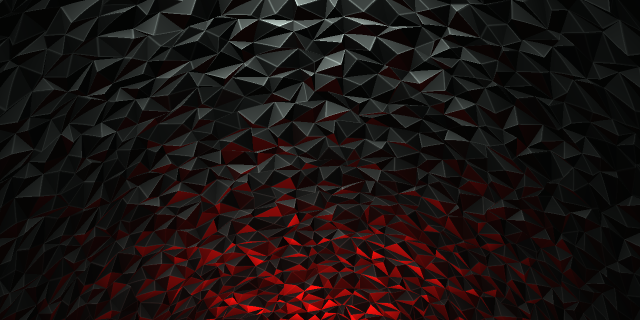
Reproduce this background procedurally as a Shadertoy shader.

```glsl
// A dome of dark, sharp facets: pale light grazes it from above, red light from below.
// Jittered cells laid along arcs are split into four-sided peaks; the highest facet
// at each point is kept, and its slope decides which of the two lights it receives.

#define ARC_CENTER vec2(1.0, -0.9)
#define ARC_SQUEEZE 1.25
#define CELLS vec2(16.0, 31.0)
#define JITTER 0.76
#define RELIEF 1.0
#define STEEL_LIGHT 1.3
#define RED_LIGHT 1.0
#define RIM_WIDTH 0.07

const vec3 STEEL = vec3(0.92, 1.0, 0.97);
const vec3 RED = vec3(0.88, 0.045, 0.035);
const vec3 SHADOW = vec3(0.010, 0.014, 0.012);

vec3 hash3(vec2 cell) {
    uvec2 k = uvec2(ivec2(cell) + 4096);
    uint h = k.x * 1597u + k.y * 51749u;
    h = (h ^ (h >> 15)) * 73856093u;
    h = (h ^ (h >> 13)) * 83492791u;
    h ^= h >> 16;
    return vec3(h & 1023u, (h >> 10) & 1023u, (h >> 20) & 1023u) / 1023.0;
}

float cross2(vec2 a, vec2 b) { return a.x * b.y - a.y * b.x; }

float gradientDot(vec2 cell, vec2 f, vec2 corner) {
    float angle = 6.2832 * hash3(cell + corner).x;
    return dot(vec2(cos(angle), sin(angle)), f - corner);
}

float gradientNoise(vec2 p) {
    vec2 i = floor(p), f = fract(p);
    vec2 s = f * f * f * (f * (f * 6.0 - 15.0) + 10.0);
    float low = mix(gradientDot(i, f, vec2(0, 0)), gradientDot(i, f, vec2(1, 0)), s.x);
    float high = mix(gradientDot(i, f, vec2(0, 1)), gradientDot(i, f, vec2(1, 1)), s.x);
    return mix(low, high, s.y);
}

// Shared mesh corner: position in cells, height in z
vec3 cornerPoint(vec2 cell) {
    vec3 h = hash3(cell);
    return vec3(cell + JITTER * (h.xy - 0.5), 0.75 * h.z);
}

// Raised middle of a cell
vec3 peakPoint(vec2 cell) {
    vec3 h = hash3(cell + 517.0);
    return vec3(cell + 0.5 + 0.65 * (h.xy - 0.5), 0.65 + 0.6 * h.z);
}

// Finds the top facet: slope, height, rim closeness and random values
void findFacet(vec2 p, out vec2 slope, out float height, out float rim, out vec3 rnd) {
    slope = vec2(0.0);
    height = -1.0;
    rim = 0.0;
    rnd = vec3(0.5);
    vec2 base = floor(p);
    for (int n = 0; n < 9; n++) {
        vec2 cell = base + vec2(n % 3, n / 3) - 1.0;
        vec3 peak = peakPoint(cell);
        vec2 side = vec2(0.0);
        for (int k = 0; k < 4; k++) {
            // Walk the corners counterclockwise
            vec2 next = k == 0 ? vec2(1, 0) : k == 1 ? vec2(1, 1) : k == 2 ? vec2(0, 1) : vec2(0);
            vec3 e0 = cornerPoint(cell + side) - peak;
            vec3 e1 = cornerPoint(cell + next) - peak;
            side = next;
            float area = cross2(e0.xy, e1.xy);
            if (abs(area) < 0.001) continue;
            vec2 q = p - peak.xy;
            float s = cross2(q, e1.xy) / area, t = cross2(e0.xy, q) / area;
            float z = peak.z + s * e0.z + t * e1.z;
            if (min(min(s, t), 1.0 - s - t) < 0.0 || z < height) continue;
            height = z;
            slope = vec2(e0.z * e1.y - e1.z * e0.y, e1.z * e0.x - e0.z * e1.x) / area;
            rim = 1.0 - smoothstep(0.0, RIM_WIDTH, min(s, t));
            rnd = hash3(cell * 4.0 + vec2(k, 91));
        }
    }
}

vec3 shade(vec2 p) {
    // Bend the plane into arcs of cells
    vec2 warped = p + 0.035 * vec2(gradientNoise(p * 3.0), gradientNoise(p * 3.0 + 19.0));
    vec2 d = (warped - ARC_CENTER) * vec2(ARC_SQUEEZE, 1.0);
    vec2 slope;
    float height, rim;
    vec3 rnd;
    findFacet(CELLS * vec2(atan(d.x, d.y), log(length(d))), slope, height, rim, rnd);

    // Turn the facet slope back to canvas directions
    vec2 up = normalize(d * vec2(ARC_SQUEEZE, 1.0));
    vec2 tilt = slope.x * 0.5 * vec2(up.y, -up.x) + slope.y * up;
    vec3 normal = normalize(vec3(-RELIEF * tilt, 1.0));

    // Pale light, strongest at the top middle
    float dx = p.x - 0.97;
    float body = exp(-dx * dx / 0.55) * smoothstep(-0.25, 0.9, p.y);
    float crown = exp(-dx * dx / 0.22 - (p.y - 1.05) * (p.y - 1.05) / 0.06);
    float power = STEEL_LIGHT * (0.07 + 0.22 * body + 0.28 * crown);
    float lit = max(dot(normal, normalize(vec3(-0.25, 0.8, 0.45))), 0.0);
    float occlusion = mix(0.55, 1.0, clamp(height, 0.0, 1.0));
    float steel = lit * lit * (0.45 + 0.85 * rnd.x) * occlusion + 0.55 * rim * lit;
    vec3 color = SHADOW + STEEL * power * steel;

    // Red light on facets that face down
    float ember = exp(-dx * dx / 0.28 - p.y * p.y / 0.11);
    float scatter = exp(-dx * dx / 0.40 - p.y * p.y / 0.42) * step(0.5, rnd.y);
    float facing = smoothstep(0.05, 0.6, -normal.y);
    float red = facing * (0.85 * ember + 0.5 * scatter) * (0.5 + 0.7 * rnd.z);
    red = red * occlusion + ember * (0.05 + 0.12 * rim);
    return color + RED * RED_LIGHT * red;
}

void mainImage(out vec4 fragColor, in vec2 fragCoord) {
    // Four samples smooth the facet edges
    vec3 color = vec3(0.0);
    for (int k = 0; k < 4; k++) {
        vec2 offset = vec2(k % 2, k / 2) * 0.5 - 0.25;
        color += shade((fragCoord + offset) / iResolution.y);
    }
    fragColor = vec4(color / 4.0, 1.0);
}
```
